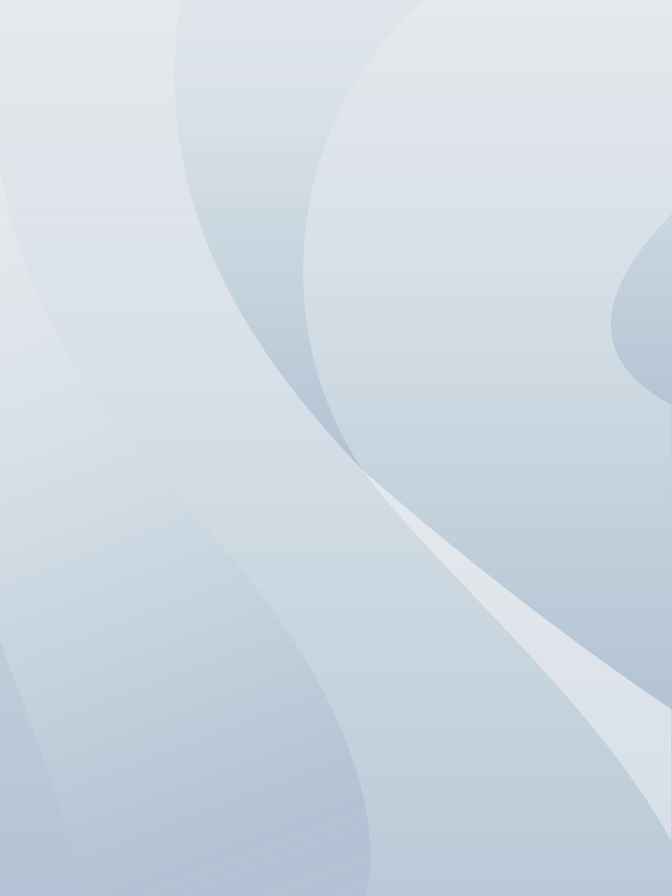
This background is drawn by a Shadertoy shader. Its source:

```glsl
const vec3 LIGHT = vec3(0.900, 0.914, 0.928);
const vec3 MIST  = vec3(0.848, 0.878, 0.912);
const vec3 SAGE  = vec3(0.778, 0.832, 0.868);
const vec3 STEEL = vec3(0.700, 0.762, 0.832);

// Heights where each fade is lightest and darkest
const vec2 BAND_FADE   = vec2(1.000, -0.172);
const vec2 PANEL_FADE  = vec2(1.000, 0.193);
const vec2 WEDGE_FADE  = vec2(1.078, 0.479);
const vec2 RIBBON_FADE = vec2(0.479, -0.628);
const vec2 POOL_FADE   = vec2(1.091, 0.525);
const vec2 SLOPE_FADE  = vec2(0.779, -0.042);
const vec2 CORNER_FADE = vec2(1.326, -0.016);

const vec2 CROSSING = vec2(0.405, 0.475);
const float SLOPE_JOIN = 0.427;
const float SLOPE_TILT = 0.38;
const float ASPECT = 0.75;
const float STREAK_RATE = 75.0;
const float STREAK_AMOUNT = 0.006;

float hashSlope(float n) {
    return fract(sin(n * 127.1) * 437.58) * 2.0 - 1.0;
}

float gradientNoise(float x) {
    float i = floor(x), f = x - i;
    float w = f * f * f * (f * (f * 6.0 - 15.0) + 10.0);
    return mix(hashSlope(i) * f, hashSlope(i + 1.0) * (f - 1.0), w);
}

vec4 bernstein(float s) {
    float r = 1.0 - s;
    return vec4(r * r * r, 3.0 * r * r * s, 3.0 * r * s * s, s * s * s);
}

// Smooth coverage right of a cubic curve that descends in y
float rightOf(vec2 p, vec4 xs, vec4 ys) {
    float lo = 0.0, hi = 1.0;
    for (int i = 0; i < 18; i++) {
        float mid = 0.5 * (lo + hi);
        if (dot(bernstein(mid), ys) > p.y) lo = mid;
        else hi = mid;
    }
    float s = 0.5 * (lo + hi), r = 1.0 - s;
    vec3 w = vec3(r * r, 2.0 * r * s, s * s);
    vec2 tangent = vec2(dot(w, xs.yzw - xs.xyz), dot(w, ys.yzw - ys.xyz));
    float d = (p.x - dot(bernstein(s), xs)) * abs(tangent.y) / length(tangent);
    return clamp(0.5 + d * iResolution.y, 0.0, 1.0);
}

// Four-stop fade with faint streaks along its contours
vec3 fade(float height, vec2 span) {
    float t = clamp((span.x - height) / (span.x - span.y), 0.0, 1.0);
    vec3 c = mix(LIGHT, MIST, clamp(t / 0.35, 0.0, 1.0));
    c = mix(c, SAGE, clamp((t - 0.35) / 0.29, 0.0, 1.0));
    c = mix(c, STEEL, clamp((t - 0.64) / 0.36, 0.0, 1.0));
    float streak = gradientNoise(height * STREAK_RATE);
    return c + STREAK_AMOUNT * streak * vec3(1.0, 0.7, -0.5);
}

void mainImage(out vec4 fragColor, in vec2 fragCoord) {
    vec2 p = fragCoord / iResolution.xy * vec2(ASPECT, 1.0);
    vec2 k = CROSSING;
    bool aboveCrossing = p.y > k.y;

    // Two long curves that meet at the crossing
    float bandEdge, panelEdge;
    if (aboveCrossing) {
        bandEdge = rightOf(p, vec4(0.201, 0.169, 0.267, k.x), vec4(1.0, 0.779, 0.620, k.y));
        panelEdge = rightOf(p, vec4(0.475, 0.332, 0.289, k.x), vec4(1.0, 0.883, 0.648, k.y));
    } else {
        bandEdge = rightOf(p, vec4(k.x, 0.484, 0.664, 0.75), vec4(k.y, 0.366, 0.219, 0.060));
        panelEdge = rightOf(p, vec4(k.x, 0.508, 0.641, 0.75), vec4(k.y, 0.384, 0.281, 0.208));
    }

    // Band, then the wedge or ribbon, then the broad panel
    vec3 color = fade(p.y, BAND_FADE);
    color = mix(color, fade(p.y, aboveCrossing ? WEDGE_FADE : RIBBON_FADE), bandEdge);
    color = mix(color, fade(p.y, PANEL_FADE), panelEdge);

    // Pool at the right side
    float pool = rightOf(p, vec4(0.75, 0.659, 0.659, 0.75), vec4(0.762, 0.668, 0.596, 0.548));
    color = mix(color, fade(p.y, POOL_FADE), pool);

    // Tilted slope at the left
    float slopeEdge;
    if (p.y > SLOPE_JOIN)
        slopeEdge = rightOf(p, vec4(0.007, -0.042, 0.072, 0.215), vec4(1.0, 0.753, 0.577, SLOPE_JOIN));
    else
        slopeEdge = rightOf(p, vec4(0.215, 0.326, 0.436, 0.409), vec4(SLOPE_JOIN, 0.310, 0.141, 0.0));
    color = mix(fade(p.y - SLOPE_TILT * p.x, SLOPE_FADE), color, slopeEdge);

    // Lower left corner
    float cornerEdge = rightOf(p, vec4(0.0, 0.033, 0.068, 0.098), vec4(0.284, 0.199, 0.102, 0.0));
    color = mix(fade(p.y, CORNER_FADE), color, cornerEdge);

    fragColor = vec4(color, 1.0);
}
```
